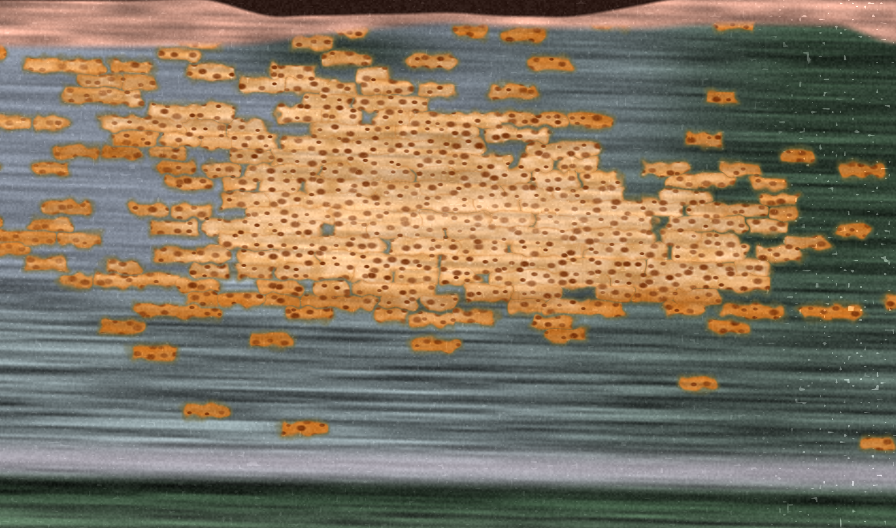
Give the GLSL for this texture, as a Shadertoy shader.

```glsl
const vec3 BLUE_GREY = vec3(0.50, 0.53, 0.58);
const vec3 LOWER_GREY = vec3(0.46, 0.51, 0.52);
const vec3 DARK_GREEN = vec3(0.17, 0.24, 0.18);
const vec3 RIB = vec3(0.67, 0.65, 0.69);
const vec3 CREAM = vec3(0.96, 0.79, 0.62);
const vec3 TAN = vec3(0.83, 0.61, 0.36);
const vec3 ORANGE = vec3(0.76, 0.43, 0.13);
const vec3 RUST = vec3(0.48, 0.21, 0.05);
const vec3 OLIVE = vec3(0.46, 0.42, 0.22);
const vec3 PINK = vec3(0.79, 0.59, 0.52);
const vec3 BACKDROP = vec3(0.17, 0.10, 0.08);
const vec2 PATCH_CELL = vec2(0.078, 0.027);
const vec2 PUSTULE_CELL = vec2(0.025, 0.020);
const float VEIN_TILT = 0.025;
const float STREAK_CONTRAST = 0.62;

float hash(vec2 p) {
    vec3 q = fract(vec3(p.xyx) * 0.1031);
    q += dot(q, q.yzx + 33.33);
    return fract((q.x + q.y) * q.z);
}

float noise(vec2 p) {
    vec2 i = floor(p), f = fract(p);
    f = f * f * (3.0 - 2.0 * f);
    return mix(mix(hash(i), hash(i + vec2(1, 0)), f.x),
               mix(hash(i + vec2(0, 1)), hash(i + vec2(1, 1)), f.x), f.y);
}

float blob(vec2 p, vec2 center, vec2 radius) {
    vec2 d = (p - center) / radius;
    return exp(-dot(d, d));
}

// Chance of infection; s.x runs right, s.y runs down, both 0 to 1
float infection(vec2 s) {
    float d = 1.3 * blob(s, vec2(0.58, 0.41), vec2(0.25, 0.16));
    d += 0.65 * blob(s, vec2(0.38, 0.22), vec2(0.20, 0.20));
    d += 0.55 * blob(s, vec2(0.10, 0.18), vec2(0.20, 0.13));
    d += 0.42 * blob(s, vec2(0.20, 0.46), vec2(0.28, 0.12));
    d += 0.45 * blob(s, vec2(0.83, 0.49), vec2(0.09, 0.07));
    d -= 0.30 * blob(s, vec2(0.18, 0.33), vec2(0.12, 0.06));
    d *= 1.0 - 0.6 * smoothstep(0.60, 0.75, s.x) * (1.0 - smoothstep(0.17, 0.30, s.y));
    d *= 1.0 - smoothstep(0.58, 0.72, s.y);
    return d + 0.04 * (1.0 - smoothstep(0.80, 0.84, s.y));
}

// Distance to the union of scattered flat lesions
float lesionDistance(vec2 p, float aspect) {
    float d = 1.0;
    float row = floor(p.y / PATCH_CELL.y);
    for (int j = -1; j <= 1; j++) {
        float y = row + float(j);
        float shift = hash(vec2(y, 7.0));
        float column = floor(p.x / PATCH_CELL.x - shift);
        for (int i = -1; i <= 1; i++) {
            vec2 id = vec2(column + float(i), y);
            vec2 jitter = vec2(hash(id + 11.0), hash(id + 23.0)) - 0.5;
            vec2 c = (id + 0.5 + vec2(shift, 0.0) + jitter * vec2(0.4, 0.3)) * PATCH_CELL;
            float chance = infection(vec2(c.x / aspect, 1.0 - c.y));
            if (hash(id + 41.0) > chance) continue;
            vec2 halfSize = vec2(0.029 + 0.016 * hash(id + 53.0), 0.011);
            halfSize += 0.006 * smoothstep(0.4, 1.0, chance);
            vec2 q = abs(p - c) - halfSize + 0.009;
            d = min(d, length(max(q, 0.0)) + min(max(q.x, q.y), 0.0) - 0.009);
        }
    }
    return d;
}

// x: dark pit, y: lit rim below it
vec2 pustules(vec2 p) {
    vec2 marks = vec2(0.0), g = p / PUSTULE_CELL;
    for (int j = -1; j <= 1; j++) for (int i = -1; i <= 1; i++) {
        vec2 id = floor(g) + vec2(i, j);
        vec2 c = (id + 0.5 + 0.7 * (vec2(hash(id + 3.0), hash(id + 17.0)) - 0.5)) * PUSTULE_CELL;
        float r = 0.0035 + 0.0042 * hash(id + 29.0);
        vec2 q = (p - c) * vec2(0.75, 1.15);
        float pit = 1.0 - smoothstep(r * 0.45, r * 1.25, length(q));
        float rim = 1.0 - smoothstep(0.0, r, length(q + vec2(0.0, r * 1.3)));
        marks = max(marks, vec2(pit, rim) * (0.55 + 0.45 * hash(id + 61.0)));
    }
    return marks;
}

void mainImage(out vec4 fragColor, in vec2 fragCoord) {
    float aspect = iResolution.x / iResolution.y;
    vec2 p = fragCoord / iResolution.y;
    vec2 s = vec2(p.x / aspect, 1.0 - p.y);
    vec2 v = p + vec2(0.0, VEIN_TILT * p.x);

    // Leaf blade with fine parallel veins
    float streak = 0.6 * noise(v * vec2(2.5, 115.0)) + 0.4 * noise(v * vec2(9.0, 170.0) + 40.0) - 0.5;
    float shade = smoothstep(0.45, 0.95, s.x + 0.12 * (noise(p * 5.0) - 0.5));
    vec3 blade = mix(BLUE_GREY, LOWER_GREY, smoothstep(0.45, 0.65, s.y));
    blade = mix(blade, DARK_GREEN, shade * mix(0.95, 0.50, smoothstep(0.45, 0.75, s.y)));
    blade = mix(blade, DARK_GREEN * 0.7, 0.8 * blob(s, vec2(0.38, 0.10), vec2(0.13, 0.05)));
    float veinGain = mix(0.35, 1.0, max(smoothstep(0.40, 0.62, s.y), shade));
    vec3 color = blade * (1.0 + 2.0 * STREAK_CONTRAST * veinGain * streak);
    color *= 1.0 - 0.18 * smoothstep(0.50, 0.62, s.y) * noise(v * vec2(1.5, 22.0));

    // Pale midrib and the dark blade under it
    float ribOffset = s.y - 0.868 - 0.032 * s.x;
    vec3 under = DARK_GREEN * (1.05 + 1.5 * streak) + 0.10 * smoothstep(0.06, 0.11, ribOffset);
    color = mix(color, under, smoothstep(0.015, 0.045, ribOffset));
    color = mix(color, RIB * (1.0 + 0.18 * streak), 0.92 * exp(-pow(ribOffset / 0.029, 2.0)));
    color *= 1.0 - 0.55 * exp(-pow((ribOffset - 0.048) / 0.012, 2.0)) * (1.0 - 0.6 * s.x);

    // Lesions: olive halo, rusty margin, pale dry tissue, pustules
    vec2 warp = vec2(noise(p * 60.0), noise(p * 60.0 + 90.0)) - 0.5;
    float d = lesionDistance(v + warp * vec2(0.016, 0.010), aspect);
    float density = infection(s);
    float dry = smoothstep(0.15, 0.85, density + 0.35 * (noise(p * vec2(14.0, 30.0)) - 0.5));
    color = mix(color, OLIVE, 0.65 * (1.0 - smoothstep(0.0, 0.012, d)));
    float tissue = noise(v * vec2(35.0, 75.0) + 5.0);
    vec3 lesion = mix(mix(ORANGE, TAN, 0.55 * tissue), mix(TAN, CREAM, tissue), dry);
    float bleach = blob(s, vec2(0.55, 0.41 + 0.04 * (s.x - 0.5)), vec2(0.20, 0.045));
    lesion = mix(lesion, CREAM, 0.65 * bleach) * (1.0 + 0.35 * streak);
    lesion = mix(lesion, ORANGE, 0.45 * smoothstep(-0.008, 0.0, d));
    vec2 marks = pustules(v);
    float soft = 1.0 - 0.5 * (1.0 - smoothstep(0.0, 0.25, s.x));
    lesion = mix(lesion, vec3(1.0, 0.88, 0.77), 0.6 * marks.y * dry);
    lesion = mix(lesion, RUST, marks.x * soft * (1.0 - 0.45 * bleach));
    color = mix(color, lesion, 1.0 - smoothstep(-0.003, 0.004, d));

    // Curled pink margin against the backdrop
    float wave = 0.012 * (noise(vec2(s.x * 14.0, 2.0)) - 0.5);
    float inner = 0.085 - 0.035 * smoothstep(0.2, 0.5, s.x) + 0.03 * smoothstep(0.93, 1.0, s.x) + wave;
    float outer = 0.032 * smoothstep(0.22, 0.32, s.x) * (1.0 - smoothstep(0.62, 0.76, s.x)) - 0.004 + wave;
    vec3 margin = PINK * (0.72 + 0.5 * noise(v * vec2(12.0, 70.0))) * (1.0 + 0.4 * streak);
    color = mix(margin, color, smoothstep(inner - 0.012, inner + 0.008, s.y));
    color = mix(BACKDROP, color, smoothstep(outer - 0.004, outer + 0.004, s.y));

    // Bright dust and film grain
    float dust = smoothstep(0.86, 0.96, noise(p * vec2(130.0, 160.0)));
    color += 0.22 * dust * (0.3 + smoothstep(0.82, 0.95, s.x));
    color += 0.07 * (noise(p * 280.0) - 0.5);
    fragColor = vec4(clamp(color, 0.0, 1.0), 1.0);
}
```
